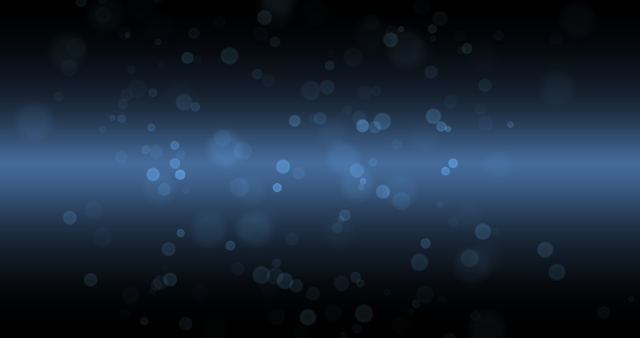
Write a WebGL 2 fragment shader that draws this background.

```glsl
#version 300 es
precision highp float;

uniform vec2 u_resolution;
out vec4 fragColor;

// Integer hash giving three values in 0..1
vec3 hash3(uint n) {
    uvec3 v = uvec3(n, n + 17u, n * 3u + 5u) * 1664525u + 1013904223u;
    v.x += v.y * v.z; v.y += v.z * v.x; v.z += v.x * v.y;
    v ^= v >> 16u;
    v.x += v.y * v.z; v.y += v.z * v.x; v.z += v.x * v.y;
    return vec3(v >> 8u) / 16777216.0;
}

// Horizontal band of light, steeper above its crest than below
float bandLight(float y) {
    float d = y - 0.517;
    float fall = d > 0.0 ? pow(d / 0.18, 1.3) : pow(-d / 0.22, 1.5);
    return exp(-fall) * smoothstep(0.52, 0.28, abs(d));
}

// Soft-edged disc with a faint brighter rim
float bokehDisc(vec2 offset, float radius, float blur) {
    float r = length(offset) / radius;
    float rim = 0.8 + 0.2 * smoothstep(0.3, 1.0, r);
    return rim * (1.0 - smoothstep(1.0 - blur, 1.0 + 0.4 * blur, r));
}

void main() {
    vec2 uv = gl_FragCoord.xy / u_resolution;
    float aspect = u_resolution.x / u_resolution.y;
    vec2 p = vec2(uv.x * aspect, uv.y);

    vec3 color = vec3(0.265, 0.415, 0.6) * bandLight(uv.y);

    // Scattered discs: most gather in three loose columns, the rest roam
    for (uint i = 0u; i < 190u; i++) {
        vec3 place = hash3(i * 2u + 101u);
        vec3 look = hash3(i * 2u + 102u);
        float column = 0.29 + 0.2 * float(i % 3u);
        float spread = (place.x + place.z + look.z - 1.5) * 0.22;
        float x = i % 4u == 0u ? place.x : column + spread;
        vec2 center = vec2(x * aspect, place.y * 1.04 - 0.02);

        // A few discs are large and out of focus
        float large = step(0.85, look.x);
        float radius = mix(0.009 + 0.025 * look.x, 0.04 + 0.022 * look.y, large);
        float blur = mix(0.22, 0.55, large);
        float strength = mix(0.15, 1.0, look.y * look.y) * mix(1.0, 0.65, large);

        // Discs shine blue inside the band and dim teal outside it
        float near = bandLight(center.y) * exp(-pow((x - 0.48) / 0.42, 2.0));
        vec3 tint = mix(vec3(0.06, 0.095, 0.11), vec3(0.13, 0.24, 0.32), near);
        color += tint * strength * bokehDisc(p - center, radius, blur);
    }

    fragColor = vec4(min(color, vec3(0.5, 0.78, 0.97)), 1.0);
}
```
